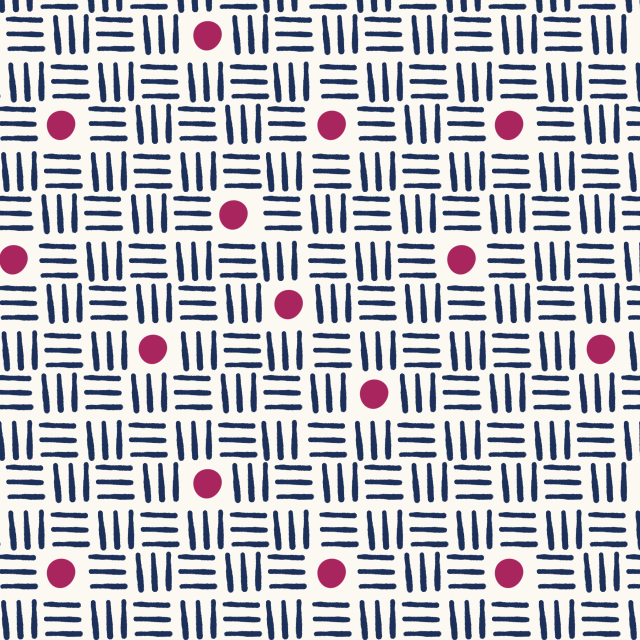
Give the GLSL for this pattern, as a Shadertoy shader.

```glsl
// Basket weave of hand-painted strokes: cells alternate between three
// horizontal and three vertical bars, with a few cells holding a round dot.
// A 10 x 10 cell tile repeats; tapered capsules get noise-roughened edges.

float hash(vec2 p) {
    return fract(sin(dot(p, vec2(127.1, 311.7))) * 43758.5453);
}

float noise(vec2 p) {
    vec2 i = floor(p), f = fract(p);
    f = f * f * (3.0 - 2.0 * f);
    return mix(mix(hash(i), hash(i + vec2(1, 0)), f.x),
               mix(hash(i + vec2(0, 1)), hash(i + vec2(1, 1)), f.x), f.y);
}

// Capsule whose radius grows from start to end
float taperedStroke(vec2 p, vec2 a, vec2 b, float startRadius, float endRadius) {
    vec2 pa = p - a, ba = b - a;
    float t = clamp(dot(pa, ba) / dot(ba, ba), 0.0, 1.0);
    return length(pa - ba * t) - mix(startRadius, endRadius, smoothstep(0.0, 0.8, t));
}

// Three bars; p.x runs along the bars, p.y across them
float barGroup(vec2 p, bool upright) {
    float d = 1.0;
    for (int i = -1; i <= 1; i++) {
        float k = float(i);
        float tilt = upright ? 0.02 - 0.015 * k : 0.008 - 0.006 * k;
        float slide = upright ? -0.01 * k : 0.02 * k;
        vec2 middle = vec2(slide, 0.325 * k);
        vec2 reach = vec2(upright ? 0.382 : 0.365, tilt);
        d = min(d, taperedStroke(p, middle - reach, middle + reach,
                                 upright ? 0.051 : 0.049, upright ? 0.068 : 0.060));
    }
    // Uneven brush edge
    vec2 seed = p + (upright ? 17.0 : 5.0);
    return d + 0.016 * (noise(seed * 8.0) - 0.5) + 0.008 * (noise(seed * 35.0) - 0.5);
}

// Slightly lopsided disc
float paintedDot(vec2 p) {
    float a = atan(-p.y, p.x);
    return length(p) - 0.322 - 0.009 * cos(2.0 * a - 2.2) - 0.006 * sin(3.0 * a + 0.4);
}

void mainImage(out vec4 fragColor, in vec2 fragCoord) {
    // Horizontal start of each pair of rows, in cells
    float pairShift[5] = float[5](0.56, 0.40, 0.298, 0.41, 0.298);
    // Dot centre in each row, in cells; negative rows have none
    float dotColumn[10] = float[10](4.07, -9.0, 0.96, -9.0, 4.91, 0.0, 6.03, 3.0, 8.05, -9.0);

    // Cell coordinates, with y running down from the top
    float cellSize = 0.07;
    vec2 uv = fragCoord / iResolution.y;
    vec2 q = vec2(uv.x, 1.0 - uv.y) / cellSize - vec2(0.0, 0.293);
    int row = int(mod(floor(q.y), 10.0));
    bool oddRow = row % 2 == 1;
    q.x -= pairShift[row / 2];
    int column = int(mod(floor(q.x + 0.5), 10.0));
    vec2 p = vec2(fract(q.x + 0.5) - 0.5, fract(q.y) - (oddRow ? 0.53 : 0.47));

    // Dots take the place of bars in their cells
    float dotOffset = dotColumn[row] - float(column);
    if (row == 2 && column == 7) dotOffset = 0.0;
    bool isDot = abs(dotOffset) < 0.5;
    bool upright = (row + column) % 2 == 1;

    float d;
    if (isDot) {
        d = paintedDot(p - vec2(dotOffset, oddRow ? -0.03 : 0.03));
    } else {
        if (upright) p.x -= oddRow && column == 6 ? -0.05 : 0.04;
        d = barGroup(upright ? p.yx : p, upright);
    }

    // Ink over cream ground
    float pixel = 1.0 / (cellSize * iResolution.y);
    vec3 cream = vec3(0.988, 0.972, 0.949);
    vec3 ink = isDot ? vec3(0.66, 0.145, 0.365) : vec3(0.11, 0.19, 0.35);
    fragColor = vec4(mix(ink, cream, smoothstep(-0.75 * pixel, 0.75 * pixel, d)), 1.0);
}
```
